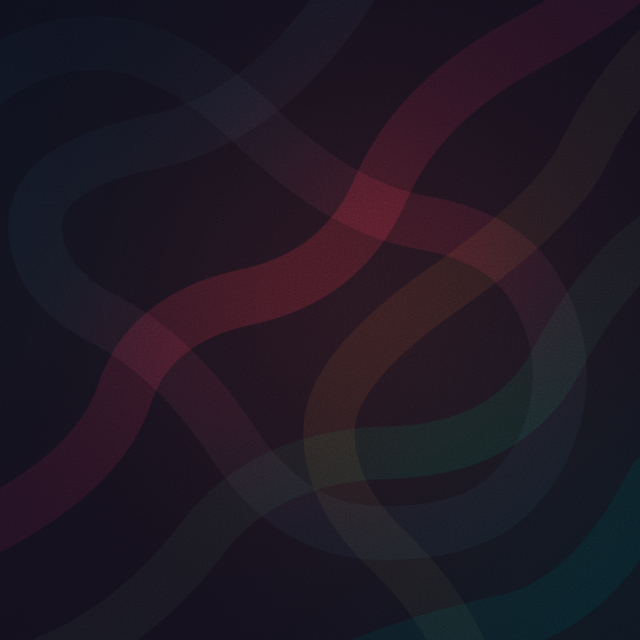
This background is drawn by a Shadertoy shader. Its source:

```glsl
const vec2 RED_PATH[7] = vec2[](vec2(-.234, .069), vec2(.154, .262), vec2(.234, .504),
    vec2(.536, .568), vec2(.654, .841), vec2(.987, 1.021), vec2(1.068, 1.156));
const vec2 LOOP_START[8] = vec2[](vec2(.703, 1.273), vec2(.427, .818), vec2(.055, .740), vec2(.055, .556),
    vec2(.273, .445), vec2(.458, .167), vec2(.736, .167), vec2(.859, .290));
const vec2 LOOP_END[8] = vec2[](vec2(.736, .167), vec2(.859, .290), vec2(.885, .466), vec2(.788, .630),
    vec2(.534, .674), vec2(.267, .930), vec2(.049, .935), vec2(-.117, .789));
const vec2 AMBER_PATH[7] = vec2[](vec2(1.094, .993), vec2(.957, .854), vec2(.870, .672),
    vec2(.514, .423), vec2(.514, .229), vec2(.690, .060), vec2(.768, -.133));
const vec2 GREEN_PATH[6] = vec2[](vec2(1.120, .694), vec2(.944, .577), vec2(.796, .297),
    vec2(.414, .288), vec2(.215, .026), vec2(-.060, -.090));
const vec2 TEAL_PATH[4] = vec2[](vec2(1.120, .440), vec2(.927, .056), vec2(.651, -.003), vec2(.443, -.094));

// Distance to the quadratic spline piece steered by three controls
float bendDistance(vec2 p, vec2 before, vec2 bend, vec2 after) {
    vec2 start = .5 * (before + bend);
    vec2 a = bend - start;
    vec2 b = start - 2. * bend + .5 * (bend + after);
    vec2 c = 2. * a;
    vec2 d = start - p;
    float k = 1. / dot(b, b);
    float kx = k * dot(a, b);
    float ky = k * (2. * dot(a, a) + dot(d, b)) / 3.;
    float kz = k * dot(d, a);
    float m = ky - kx * kx;
    float q = kx * (2. * kx * kx - 3. * ky) + kz;
    float h = q * q + 4. * m * m * m;
    if (h >= 0.) {
        vec2 roots = .5 * (vec2(1, -1) * sqrt(h) - q);
        vec2 cubes = sign(roots) * pow(abs(roots), vec2(1. / 3.));
        float t = clamp(cubes.x + cubes.y - kx, 0., 1.);
        return length(d + (c + b * t) * t);
    }
    float angle = acos(clamp(q / (m * sqrt(-m) * 2.), -1., 1.)) / 3.;
    float co = cos(angle), si = sin(angle) * sqrt(3.);
    vec2 t = clamp(vec2(co + co, -si - co) * sqrt(-m) - kx, 0., 1.);
    return min(length(d + (c + b * t.x) * t.x), length(d + (c + b * t.y) * t.y));
}

#define TRACE(d, path) for (int i = 0; i + 2 < path.length(); i++) d = min(d, bendDistance(p, path[i], path[i + 1], path[i + 2]))

float ribbon(float distance, float halfWidth, float pixel) {
    return 1. - smoothstep(-pixel, pixel, distance - halfWidth);
}

float glow(vec2 p, vec2 center, float radius) {
    vec2 offset = (p - center) / radius;
    return exp(-dot(offset, offset));
}

vec2 gradientHash(vec2 cell) {
    vec2 s = vec2(dot(cell, vec2(127.1, 311.7)), dot(cell, vec2(269.5, 183.3)));
    return 2. * fract(sin(s) * 43758.5) - 1.;
}

float gradientNoise(vec2 p) {
    vec2 i = floor(p), f = fract(p);
    vec2 u = f * f * (3. - 2. * f), e = vec2(0, 1);
    float low = mix(dot(gradientHash(i), f), dot(gradientHash(i + e.yx), f - e.yx), u.x);
    float high = mix(dot(gradientHash(i + e), f - e), dot(gradientHash(i + 1.), f - 1.), u.x);
    return mix(low, high, u.y);
}

void mainImage(out vec4 fragColor, in vec2 fragCoord) {
    vec2 p = fragCoord / iResolution.xy;
    float pixel = .9 / min(iResolution.x, iResolution.y);

    // Dark backdrop with warm middle and cool corners
    vec3 color = vec3(.080, .062, .118);
    color += vec3(.088, .028, .014) * glow(p, vec2(.57, .53), .36);
    color += vec3(-.020, .036, .020) * glow(p, vec2(1., .06), .45);
    color += vec3(-.020, .004, .002) * glow(p, vec2(0., 1.), .45);
    color += vec3(-.004, .014, .008) * glow(p, vec2(0., .55), .25);

    // Distances to the ribbon centre lines
    float red = 9., loopA = 9., loopB = 9., amber = 9., green = 9., teal = 9.;
    TRACE(red, RED_PATH);
    TRACE(loopA, LOOP_START);
    TRACE(loopB, LOOP_END);
    TRACE(amber, AMBER_PATH);
    TRACE(green, GREEN_PATH);
    TRACE(teal, TEAL_PATH);

    // Tints shift along each ribbon
    vec3 redTint = mix(vec3(.062, .008, .028), vec3(.145, .024, .030), glow(p, vec2(.45, .57), .36));
    float loopHeat = glow(p, vec2(.67, .64), .25) + .65 * glow(p, vec2(.30, .42), .20);
    vec3 loopTint = mix(vec3(.006, .030, .034), vec3(.098, .014, .024), min(loopHeat, 1.));
    loopTint *= 1. - .5 * glow(p, vec2(.15, 1.), .27);
    vec3 amberTint = mix(vec3(.030, .034, .014), vec3(.076, .036, .006), glow(p, vec2(.62, .50), .27));
    vec3 greenTint = mix(vec3(.018, .034, .020), vec3(-.014, .062, .026), glow(p, vec2(.72, .30), .23));

    // Translucent layers; the loop brightens only where it crosses itself
    float first = ribbon(loopA, .042, pixel), second = ribbon(loopB, .042, pixel);
    float crossing = min(first, second) * (1. - step(.6, p.x));
    color += loopTint * (max(first, second) + crossing);
    color += redTint * ribbon(red, .044, pixel);
    color += amberTint * ribbon(amber, .040, pixel);
    color += greenTint * ribbon(green, .041, pixel);
    color += vec3(-.020, .044, .038) * ribbon(teal, .044, pixel);

    // Fine grain
    color *= 1. + .16 * gradientNoise(p * 330.);
    fragColor = vec4(max(color, 0.), 1.);
}
```
